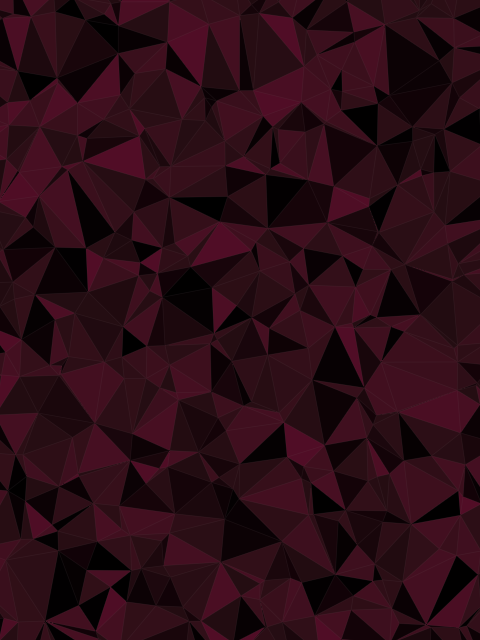
Give the GLSL for this background, as a WebGL 2 fragment shader.

```glsl
#version 300 es
precision highp float;
precision highp int;
// Irregular Delaunay mosaic of flat wine-red and black triangles with faint seams.

uniform vec2 u_resolution;
out vec4 fragColor;

const int REACH = 2;      // cells searched on each side
const int PER_CELL = 3;   // random points in each cell
const int COUNT = 75;     // (2 * REACH + 1)^2 * PER_CELL

// Integer hash (PCG, three in, three out)
uvec3 hash3(uvec3 v) {
    v = v * 1664525u + 1013904223u;
    v.x += v.y * v.z; v.y += v.z * v.x; v.z += v.x * v.y;
    v ^= v >> 16u;
    v.x += v.y * v.z; v.y += v.z * v.x; v.z += v.x * v.y;
    return v;
}

float cross2(vec2 a, vec2 b) { return a.x * b.y - a.y * b.x; }

float ramp(float a, float b, float t) { return clamp((t - a) / (b - a), 0.0, 1.0); }

// Black to wine, spaced so each tone gets its share of the area
vec3 shade(float t) {
    vec3 c = mix(vec3(0.0), vec3(0.075, 0.01, 0.03), ramp(0.0, 0.17, t));
    c = mix(c, vec3(0.14, 0.05, 0.07), ramp(0.17, 0.36, t));
    c = mix(c, vec3(0.205, 0.06, 0.10), ramp(0.36, 0.66, t));
    c = mix(c, vec3(0.27, 0.06, 0.13), ramp(0.66, 0.87, t));
    return mix(c, vec3(0.32, 0.05, 0.15), ramp(0.87, 1.0, t));
}

// Keep the nearest edge: outward normal in xy, distance in z
void nearestEdge(vec2 a, vec2 b, inout vec3 edge) {
    vec2 e = normalize(b - a);
    float d = cross2(a, e);
    if (d < edge.z) edge = vec3(e.y, -e.x, d);
}

// Colour of the Delaunay triangle around p, and its nearest edge
vec3 triangleAt(vec2 p, out vec3 edge) {
    // Scattered points relative to p; z is an exact integer tag
    vec3 pts[COUNT];
    int n = 0;
    vec2 home = floor(p);
    for (int y = -REACH; y <= REACH; y++)
    for (int x = -REACH; x <= REACH; x++)
    for (int k = 0; k < PER_CELL; k++) {
        vec2 cell = home + vec2(x, y);
        uvec3 h = hash3(uvec3(uvec2(cell + 100.0), uint(k + 17))) >> 16u;
        pts[n++] = vec3(cell - p + vec2(h.xy) / 65536.0, float(h.z));
    }

    // Shrink a large triangle around p until its circumcircle is empty
    vec3 A = vec3(0.0, 20.0, 0.0), B = vec3(-17.0, -10.0, 0.0), C = vec3(17.0, -10.0, 0.0);
    for (int step = 0; step < 28; step++) {
        vec2 a = B.xy - A.xy, b = C.xy - A.xy;
        float aa = dot(a, a), bb = dot(b, b);
        vec2 diameter = vec2(b.y * aa - a.y * bb, a.x * bb - b.x * aa) / cross2(a, b);
        float deepest = -1e-4;
        vec3 q = vec3(0.0);
        bool found = false;
        for (int i = 0; i < COUNT; i++) {
            vec2 r = pts[i].xy - A.xy;
            float power = dot(r, r - diameter);
            if (power < deepest) { deepest = power; q = pts[i]; found = true; }
        }
        if (!found) break;
        // Swap the corner that keeps p inside
        float sa = cross2(q.xy, A.xy), sb = cross2(q.xy, B.xy), sc = cross2(q.xy, C.xy);
        if (sa >= 0.0 && sb <= 0.0) C = q;
        else if (sb >= 0.0 && sc <= 0.0) A = q;
        else B = q;
    }

    edge = vec3(0.0, 0.0, 1e3);
    nearestEdge(A.xy, B.xy, edge);
    nearestEdge(B.xy, C.xy, edge);
    nearestEdge(C.xy, A.xy, edge);
    uint tag = uint(A.z + B.z + C.z);
    return shade(float(hash3(uvec3(tag, 7u, 3u)).x >> 8u) / 16777216.0);
}

void main() {
    float columns = 9.0;
    float pixel = columns / u_resolution.x;
    vec2 p = gl_FragCoord.xy * pixel;

    vec3 edge, unused;
    vec3 color = triangleAt(p, edge);
    float d = max(edge.z, 0.0);

    // Smooth the border with the neighbouring triangle
    if (d < 0.5 * pixel) {
        vec3 neighbour = triangleAt(p + edge.xy * pixel, unused);
        color = mix(neighbour, color, 0.5 + d / pixel);
    }

    // Faint pale seams
    float seam = 1.0 - smoothstep(0.0, max(0.018, 0.75 * pixel), d);
    color = mix(color, vec3(0.42, 0.34, 0.37), 0.11 * seam);

    fragColor = vec4(color, 1.0);
}
```
